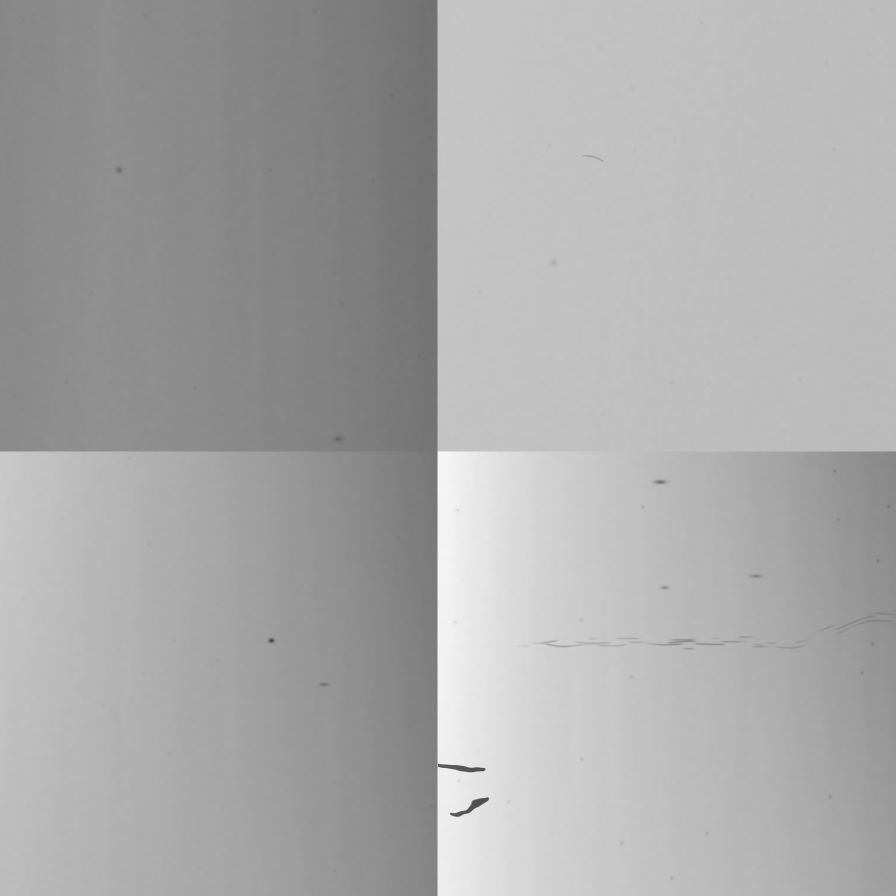
This texture is drawn by a three.js fragment shader. Its source:

```glsl
// Four grey panels of softly shaded metal with scratches, specks and two dark fibres.
varying vec2 vUv;

const vec2 SPLIT = vec2(0.4883, 0.4961);
const float EDGE = 0.0008;
const float GRAIN = 0.008;
const float STREAK = 0.010;
const float SCRATCH_Y = 0.282;
const float SCRATCH_DARK = 0.17;
const float FIBRE_DARK = 0.58;
const float SPECK_CELLS = 22.0;

float hash(vec2 p) {
  vec3 q = fract(vec3(p.xyx) * 0.1031);
  q += dot(q, q.yzx + 33.33);
  return fract((q.x + q.y) * q.z);
}

float noise(vec2 p) {
  vec2 i = floor(p), f = fract(p);
  f = f * f * (3.0 - 2.0 * f);
  return mix(mix(hash(i), hash(i + vec2(1.0, 0.0)), f.x),
             mix(hash(i + vec2(0.0, 1.0)), hash(i + 1.0), f.x), f.y);
}

// Piecewise ramp through five evenly spaced greys
float ramp(float x, float a, float b, float c, float d, float e) {
  float t = clamp(x, 0.0, 1.0) * 4.0;
  float g = mix(a, b, clamp(t, 0.0, 1.0));
  g = mix(g, c, clamp(t - 1.0, 0.0, 1.0));
  g = mix(g, d, clamp(t - 2.0, 0.0, 1.0));
  return mix(g, e, clamp(t - 3.0, 0.0, 1.0));
}

// Tapered stroke from a to b, bowed sideways
float stroke(vec2 p, vec2 a, vec2 b, float bow, float width) {
  vec2 d = b - a;
  float len = length(d);
  vec2 dir = d / len;
  vec2 q = vec2(dot(p - a, dir), dot(p - a, vec2(-dir.y, dir.x)));
  float t = clamp(q.x / len, 0.0, 1.0);
  float dist = length(q - vec2(t * len, bow * 4.0 * t * (1.0 - t)));
  float w = width * (0.55 + 0.45 * sin(3.14 * t));
  return 1.0 - smoothstep(w - EDGE, w + EDGE, dist);
}

float spot(vec2 p, vec2 c, vec2 radius) {
  vec2 d = (p - c) / radius;
  return exp(-dot(d, d));
}

// Sparse faint pits scattered over a jittered grid
float specks(vec2 p) {
  vec2 id = floor(p * SPECK_CELLS);
  vec2 c = vec2(hash(id + 3.1), hash(id + 8.7)) * 0.7 + 0.15;
  vec2 d = (fract(p * SPECK_CELLS) - c) / SPECK_CELLS;
  return step(0.87, hash(id + 19.0)) * exp(-dot(d, d) / 0.000004);
}

float panels(vec2 p) {
  vec2 l = vec2(p.x / SPLIT.x, p.y / SPLIT.y);
  float rx = (p.x - SPLIT.x) / (1.0 - SPLIT.x);
  float ry = (p.y - SPLIT.y) / (1.0 - SPLIT.y);
  float topLeft = ramp(l.x, 0.535, 0.560, 0.535, 0.505, 0.450) + 0.012 * (0.5 - ry);
  float topRight = mix(0.768, 0.732, rx) + 0.008 * (ry - 0.5);
  float lowLeft = mix(ramp(l.x, 0.735, 0.690, 0.655, 0.600, 0.520),
                      ramp(l.x, 0.785, 0.715, 0.645, 0.565, 0.465), l.y);
  float lowRight = mix(ramp(rx, 0.900, 0.815, 0.755, 0.705, 0.620),
                       ramp(rx, 0.935, 0.815, 0.725, 0.640, 0.525), l.y);
  lowRight += 0.03 * exp(-rx * rx * 90.0);
  float right = smoothstep(-EDGE, EDGE, p.x - SPLIT.x);
  float top = smoothstep(-EDGE, EDGE, p.y - SPLIT.y);
  return mix(mix(lowLeft, lowRight, right), mix(topLeft, topRight, right), top);
}

// Broken horizontal scuff, rising towards the right edge
float scuff(vec2 p) {
  float rise = 0.028 * smoothstep(0.88, 0.98, p.x);
  float span = smoothstep(0.565, 0.60, p.x);
  float sum = 0.0;
  for (int i = 0; i < 4; i++) {
    float k = float(i);
    float y = SCRATCH_Y + rise + (k - 1.5) * 0.0035
            + 0.004 * (noise(vec2(p.x * 35.0, k * 7.0)) - 0.5);
    float broken = smoothstep(0.45, 0.85, noise(vec2(p.x * 65.0, k * 11.0 + 2.0)));
    float d = (p.y - y) / 0.0011;
    sum += broken * exp(-d * d);
  }
  float clusters = 0.45 + 0.55 * (spot(p, vec2(0.625, p.y), vec2(0.035, 1.0))
                 + spot(p, vec2(0.77, p.y), vec2(0.05, 1.0)));
  return sum * span * clusters;
}

void main() {
  vec2 p = vUv;
  float g = panels(p);
  float leftSide = 1.0 - step(SPLIT.x, p.x);
  float lowRight = step(SPLIT.x, p.x) * (1.0 - step(SPLIT.y, p.y));

  // Brushed streaks and fine grain
  g += STREAK * (noise(vec2(p.x * 70.0, p.y * 5.0)) - 0.5) * (0.35 + 0.65 * max(leftSide, lowRight));
  g += GRAIN * (noise(p * 190.0) - 0.5);

  // Pits and scuffs
  g -= specks(p) * mix(0.03, 0.08, lowRight);
  g -= scuff(p) * SCRATCH_DARK * lowRight;
  g -= 0.38 * spot(p, vec2(0.303, 0.285), vec2(0.0030, 0.0024));
  g -= 0.13 * spot(p, vec2(0.133, 0.810), vec2(0.0035));
  g -= 0.14 * spot(p, vec2(0.362, 0.236), vec2(0.0050, 0.0020));
  g -= 0.10 * spot(p, vec2(0.378, 0.510), vec2(0.0050, 0.0030));
  g -= 0.30 * spot(p, vec2(0.737, 0.462), vec2(0.0065, 0.0022));
  g -= 0.18 * spot(p, vec2(0.742, 0.344), vec2(0.0045, 0.0020));
  g -= 0.18 * spot(p, vec2(0.844, 0.357), vec2(0.0060, 0.0018));
  g -= 0.07 * spot(p, vec2(0.618, 0.707), vec2(0.0040));
  g -= 0.11 * stroke(p, vec2(0.650, 0.826), vec2(0.673, 0.820), 0.002, 0.0012);

  // Dark fibres
  vec2 q = p + 0.003 * (vec2(noise(p * 120.0), noise(p * 120.0 + 40.0)) - 0.5);
  float fibre = stroke(q, vec2(0.486, 0.147), vec2(0.539, 0.140), -0.001, 0.0032);
  fibre = max(fibre, stroke(q, vec2(0.504, 0.092), vec2(0.523, 0.096), -0.002, 0.0026));
  fibre = max(fibre, stroke(q, vec2(0.521, 0.095), vec2(0.544, 0.108), 0.002, 0.0034));
  g -= FIBRE_DARK * fibre * lowRight;

  gl_FragColor = vec4(vec3(clamp(g, 0.0, 1.0)), 1.0);
}
```
